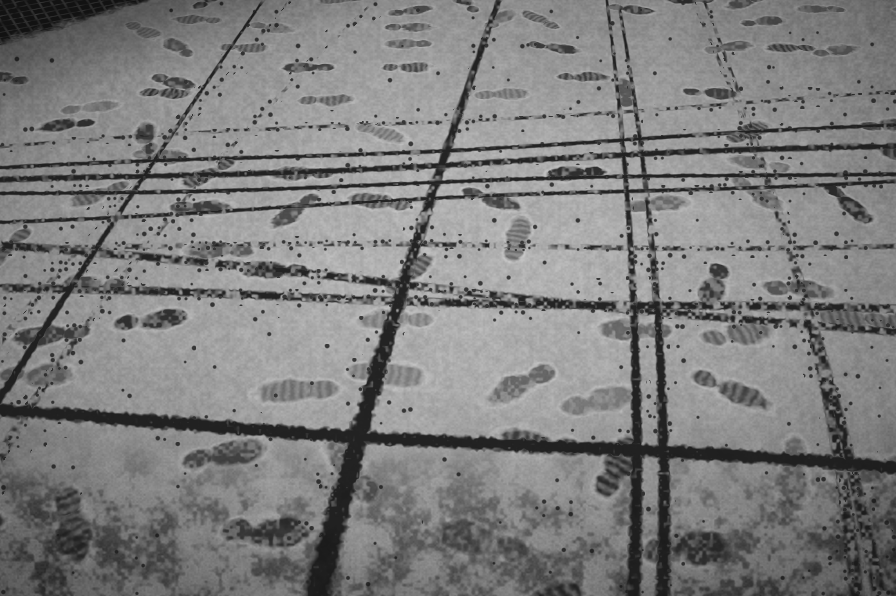
Give the GLSL for this texture, as a WebGL 2 fragment shader.

```glsl
#version 300 es
precision highp float;
// Trodden snow seen at a slant: wheel ruts run along parabolas, footprints are
// scattered on a perspective ground grid, and dark crumbs gather near the ruts.
// Value noise breaks up every edge; a vignette darkens the borders.
uniform vec2 u_resolution;
out vec4 fragColor;

// Ruts across: height at left, slope, half width, solidity
const vec4 ACROSS[9] = vec4[9](
    vec4(.754, .059, .004, .42), vec4(.715, .048, .004, .75), vec4(.695, .040, .006, .72),
    vec4(.675, .024, .004, .82), vec4(.630, .046, .004, .70), vec4(.587, .000, .006, .42),
    vec4(.590, -.100, .009, .56), vec4(.514, -.024, .009, .60), vec4(.308, -.062, .013, .97));
// Ruts into depth: x at bottom, slope, bend, half width
const vec4 DEEP[8] = vec4[8](
    vec4(-.204, .600, .046, .012), vec4(.531, .251, .055, .026), vec4(1.063, .043, -.088, .014),
    vec4(1.112, .032, -.107, .014), vec4(1.437, -.085, -.191, .016), vec4(1.476, -.200, -.095, .016),
    vec4(-.123, .453, .300, .016), vec4(-.363, .850, .000, .016));
const float DEEP_SOLID[8] = float[8](.85, .80, .72, .70, .47, .47, .34, .28);

float hash(vec2 p) {
    return fract(sin(dot(p, vec2(127.1, 311.7))) * 43758.5453);
}

float noise(vec2 p) {
    vec2 i = floor(p), f = fract(p);
    f = f * f * (3. - 2. * f);
    return mix(mix(hash(i), hash(i + vec2(1, 0)), f.x),
               mix(hash(i + vec2(0, 1)), hash(i + 1.), f.x), f.y);
}

float fbm(vec2 p) {
    return .5 * noise(p) + .3 * noise(p * 2.1 + 7.) + .2 * noise(p * 4.3 + 19.);
}

// Gritty band; solidity sets how much of the grit fills it
float rut(float d, float width, float solid, float grit, float pixel) {
    float edge = abs(d) + (grit - .5) * width * .7;
    float band = 1. - smoothstep(width * .6 - .5 * pixel, width + .5 * pixel, edge);
    return band * smoothstep(.75 - solid, 1.25 - solid, grit);
}

// Footprints: x is the dark tread, y the pale raised rim
vec2 footprints(vec2 ground, float grit, float blob) {
    vec2 size = vec2(.24, .15), result = vec2(0);
    for (int j = -1; j <= 1; j++)
    for (int i = -1; i <= 1; i++) {
        vec2 cell = floor(ground / size) + vec2(i, j);
        if (hash(cell + 3.7) > .62) continue;
        vec2 jitter = vec2(hash(cell + 11.3), hash(cell + 23.9)) - .5;
        vec2 d = ground - (cell + .5 + .6 * jitter) * size;
        float turn = hash(cell + 41.1) - .5;
        turn = turn * .7 + 9. * turn * turn * turn;
        d = mat2(cos(turn), -sin(turn), sin(turn), cos(turn)) * d;
        if (hash(cell + 57.3) < .5) d.x = -d.x;
        float sole = length((d - vec2(.03, 0)) / vec2(.052, .028));
        float heel = length((d + vec2(.046, 0)) / vec2(.028, .021));
        float shape = min(sole, heel) - 1. + (blob - .5) * .7;
        float cover = 1. - smoothstep(-.2, .12, shape);
        float ribs = .5 + .5 * sin(d.x * 330. + 30. * abs(d.y) + 5. * blob);
        float tread = mix(smoothstep(.2, .65, grit), ribs, .65 * step(.6, hash(cell + 71.9)));
        float depth = .35 + .6 * hash(cell + 83.3);
        result.x = max(result.x, cover * depth * (.3 + .7 * tread));
        result.y = max(result.y, smoothstep(.05, .2, shape) * (1. - smoothstep(.2, .5, shape)));
    }
    return result;
}

void main() {
    vec2 p = gl_FragCoord.xy / u_resolution.y;
    float pixel = 1. / u_resolution.y;
    float scale = (1.9 - p.y) / 1.9;
    vec2 ground = vec2((p.x - .75) / scale, 1.9 / scale);
    float grit = .65 * noise(p * 165.) + .35 * noise(p * 75. + 5.);
    float blob = fbm(ground * 32.);

    // Snow with vignette, fine grain and thin patches in the foreground
    vec2 c = (p - vec2(.75, .54)) / vec2(.76, .5);
    float shade = .69 - .16 * dot(c, c);
    shade += .05 * (fbm(p * 9.) - .5) + .09 * (grit - .5) + .05 * (noise(p * 330.) - .5);
    float thin = 1. - smoothstep(.12, .32, p.y);
    shade -= .24 * thin * smoothstep(.38, .7, .6 * fbm(p * 22.) + .4 * grit);

    // Wheel ruts
    float dark = 0., near = 0.;
    for (int i = 0; i < 9; i++) {
        vec4 r = ACROSS[i];
        float d = p.y - r.x - r.y * p.x - .004 * sin(p.x * 5. + float(i));
        dark = max(dark, rut(d, r.z, r.w, grit, pixel));
        near = max(near, exp(-abs(d) / (r.z * 1.6)) * (1.1 - r.w));
    }
    for (int i = 0; i < 8; i++) {
        vec4 r = DEEP[i];
        float d = p.x - r.x - p.y * (r.y + r.z * p.y);
        d /= sqrt(1. + r.y * r.y);
        float width = r.w * scale * scale;
        float solid = DEEP_SOLID[i] * mix(1.18, .83, smoothstep(.35, .6, p.y));
        dark = max(dark, rut(d, width, solid, grit, pixel));
        near = max(near, exp(-abs(d) / (width * 1.8)) * (1.1 - solid));
    }

    vec2 prints = footprints(ground, grit, blob);
    dark = max(dark, prints.x);
    shade += .045 * prints.y;

    // Crumbs, one per small cell
    vec2 cell = floor(p * 85.);
    vec2 spot = .3 + .4 * vec2(hash(cell + 2.3), hash(cell + 6.1));
    float radius = .15 + .17 * hash(cell + 9.7);
    float crumb = 1. - smoothstep(radius - .1, radius + .14, length(fract(p * 85.) - spot));
    dark = max(dark, .85 * crumb * step(hash(cell), .012 + .75 * near));
    shade = mix(shade, .09, .92 * dark);

    // Bare paving in the far corner
    float corner = p.x / .25 + (1. - p.y) / .075 + .3 * (blob - .5);
    shade *= 1. - .3 * (1. - smoothstep(.8, 3., corner));
    vec2 stone = abs(fract(vec2(p.x * 48. + p.y * 30., p.y * 110. - p.x * 22.)) - .5);
    float paving = .07 + .16 * smoothstep(.3, .48, max(stone.x, stone.y)) * grit;
    shade = mix(paving, shade, smoothstep(.85, 1.1, corner));

    fragColor = vec4(vec3(clamp(shade, 0., 1.)), 1.);
}
```
